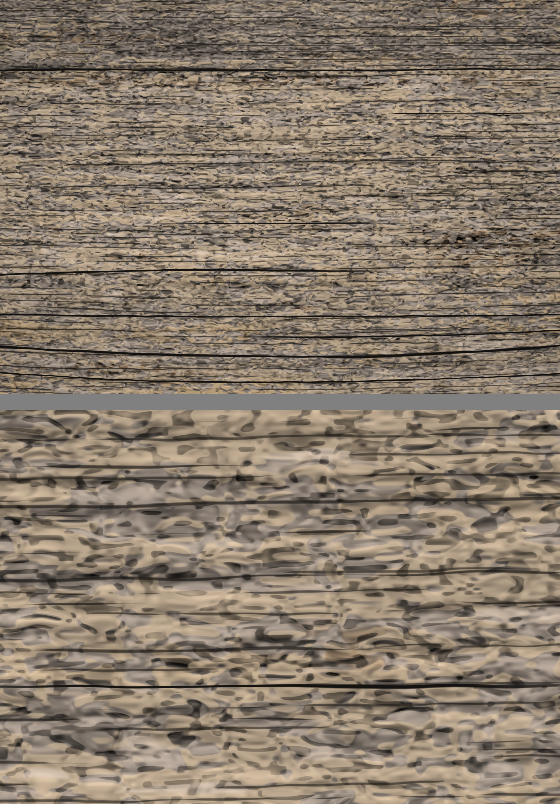
Top: the whole. Bottom: its middle third, enlarged.
Reproduce this texture procedurally as a Shadertoy shader.

```glsl
// Weathered wooden boards with flaking tan paint, seen straight on.
// Stretched, warped noise gives the fibres, pits and flakes; jittered rows
// hold broken fine grooves, and a loop of sagging curves draws long cracks.

const int CRACKS = 8;
// height, sag, start and end of each long crack
const vec4 CRACK_PATH[CRACKS] = vec4[](
    vec4(0.822, 0.000, -0.5, 2.0), vec4(0.302, -0.025, -0.5, 1.05),
    vec4(0.202, 0.016, -0.5, 2.0), vec4(0.121, 0.052, -0.5, 2.0),
    vec4(0.160, 0.030, 0.55, 2.0), vec4(0.052, 0.046, -0.5, 2.0),
    vec4(0.437, 0.008, 0.35, 1.1), vec4(0.715, 0.006, 0.80, 1.5));
const float CRACK_WIDTH[CRACKS] = float[](
    0.0027, 0.0026, 0.0021, 0.0036, 0.0019, 0.0021, 0.0017, 0.0013);

const vec3 PAINT_TINT = vec3(1.12, 1.00, 0.85);
const vec3 WOOD_TINT  = vec3(1.09, 1.00, 0.92);
const vec3 OCHRE_TINT = vec3(1.17, 1.00, 0.77);
const vec3 CRUMB_TINT = vec3(1.22, 1.00, 0.77);

float hash(vec2 p) {
    return fract(sin(dot(p, vec2(127.1, 311.7))) * 43758.5453);
}

float noise(vec2 p) {
    vec2 cell = floor(p);
    vec2 f = fract(p);
    f = f * f * (3.0 - 2.0 * f);
    float low = mix(hash(cell), hash(cell + vec2(1, 0)), f.x);
    float high = mix(hash(cell + vec2(0, 1)), hash(cell + vec2(1, 1)), f.x);
    return mix(low, high, f.y);
}

// Noise centred on zero, stretched by a frequency per axis
float fibre(vec2 p, vec2 freq, float seed) {
    return noise(p * freq + seed * vec2(17.3, 9.7)) - 0.5;
}

// Broken, tapering dark grooves, one in each jittered row, with a soft shadow
float grooves(vec2 p, float rows, float along, float width, float seed) {
    float row = floor(p.y * rows);
    vec2 lane = vec2(p.x + 5.0 * hash(vec2(row, seed)), row * 7.0);
    float height = 0.5 + 0.35 * (hash(vec2(seed, row)) - 0.5)
                 + 0.35 * fibre(lane, vec2(along, 1.0), seed)
                 + 0.14 * fibre(lane, vec2(along * 9.0, 1.0), seed + 2.0);
    float dist = abs(fract(p.y * rows) - height) / rows;
    float open = fibre(lane, vec2(along * 1.5, 1.0), seed + 4.0)
               + 0.5 * fibre(lane, vec2(along * 8.0, 1.0), seed + 6.0);
    float w = width * smoothstep(-0.05, 0.35, open);
    float line = 1.0 - smoothstep(w * 0.3, w + 0.0005, dist);
    float shadow = 0.25 * (1.0 - smoothstep(0.0, 0.25 / rows, dist));
    return max(line, shadow) * smoothstep(0.0, width * 0.4, w);
}

// Coverage of the paint flakes, ragged at the edges
float flakes(vec2 p, float bias) {
    float n = 0.32 * fibre(p, vec2(4.0, 48.0), 1.0)
            + 0.45 * fibre(p, vec2(26.0, 100.0), 2.0)
            + 0.45 * fibre(p, vec2(90.0, 190.0), 3.0);
    return smoothstep(-0.05, 0.05, n + bias);
}

// One long crack with wavering height, uneven width and tapered ends
float crack(vec2 p, vec4 path, float width, float seed) {
    float y = path.x + path.y * p.x * (p.x - 1.42);
    y += 0.006 * fibre(p, vec2(3.0, 0.0), seed) + 0.002 * fibre(p, vec2(22.0, 0.0), seed);
    float taper = smoothstep(path.z, path.z + 0.2, p.x)
                * (1.0 - smoothstep(path.w - 0.25, path.w, p.x));
    float w = width * (1.0 + 0.9 * fibre(p, vec2(9.0, 0.0), seed + 3.0));
    return taper * (1.0 - smoothstep(w * 0.45, w * 1.25, abs(p.y - y)));
}

void mainImage(out vec4 fragColor, in vec2 fragCoord) {
    vec2 p = fragCoord / iResolution.y;
    vec2 centred = fragCoord / iResolution.xy - 0.5;

    // Board zones: ridged strip on top, smoother bare wood at the bottom
    float top = smoothstep(0.818, 0.826, p.y);
    float bottom = 1.0 - smoothstep(0.20, 0.33, p.y);
    vec2 q = p;
    q.y += 0.016 * fibre(p, vec2(1.6, 3.0), 7.0) * (1.0 - 0.6 * top);
    q.y -= bottom * 0.03 * p.x * (p.x - 1.42);

    // Fine warp that breaks the grain out of straight cells
    vec2 g = q + vec2(0.020, 0.006) * vec2(fibre(q, vec2(45.0, 80.0), 8.0),
                                           fibre(q, vec2(38.0, 70.0), 9.0));

    // Long rows, fibres and grain
    float tone = 0.553 - 0.06 * top - 0.02 * bottom;
    tone += 0.05 * fibre(q, vec2(1.4, 9.0), 11.0);
    tone += 0.15 * fibre(q, vec2(0.8, 76.0), 12.0);
    tone += 0.11 * fibre(q, vec2(5.0, 70.0), 16.0);
    tone += 0.20 * fibre(g, vec2(18.0, 150.0), 13.0);
    tone += 0.27 * fibre(g, vec2(150.0, 270.0), 14.0);

    // Small sharp pits, denser on some rows
    float wear = fibre(q, vec2(4.0, 60.0), 17.0);
    float pits = smoothstep(0.08, 0.22, fibre(g, vec2(105.0, 220.0), 15.0) + 0.22 * wear);
    tone -= mix(0.21, 0.14, max(top, bottom)) * pits;

    // Paint flakes, lit from above
    float bias = 0.05 - 0.12 * top - 0.05 * bottom;
    float paint = flakes(g, bias);
    float relief = paint - flakes(g + vec2(0.0, 0.003), bias);
    tone += 0.08 * (paint - 0.5) + 0.08 * relief;
    float ochre = smoothstep(0.0, 0.3, fibre(q, vec2(3.0, 14.0), 21.0));
    vec3 paintTint = mix(PAINT_TINT, OCHRE_TINT, ochre * mix(0.2, 0.8, bottom));
    vec3 tint = mix(WOOD_TINT, paintTint, paint);

    // Pale worn patches
    float pale = smoothstep(0.24, 0.36, fibre(g, vec2(13.0, 70.0), 31.0)) * (1.0 - top);
    tone += 0.08 * pale;
    tint = mix(tint, WOOD_TINT, 0.7 * pale);

    // Brown crumbs in loose bands
    float band = smoothstep(0.25, 0.42, fibre(q, vec2(2.2, 18.0), 41.0));
    band = max(band, 0.9 * exp(-pow((p.y - 0.795) / 0.014, 2.0)));
    float crumbs = band * smoothstep(0.05, 0.18, fibre(g, vec2(65.0, 110.0), 42.0));
    tone -= 0.17 * crumbs * (1.0 - top);
    tint = mix(tint, CRUMB_TINT, 0.7 * crumbs);

    // Compress the highlights, then cut grooves and long cracks
    tone -= 0.45 * max(tone - 0.60, 0.0);
    float dark = 0.70 * grooves(q, 33.0, 1.8, 0.0020, 51.0);
    dark = max(dark, 0.60 * grooves(q, 61.0, 4.0, 0.0016, 72.0));
    dark = max(dark, 0.60 * top * grooves(q, 82.0, 1.2, 0.0018, 93.0));
    for (int i = 0; i < CRACKS; i++) {
        dark = max(dark, crack(p, CRACK_PATH[i], CRACK_WIDTH[i], float(i) + 61.0));
    }
    tone = mix(tone, 0.07, dark);

    // Soft darkening towards the corners
    tone *= 1.04 - 0.28 * dot(centred, centred);
    fragColor = vec4(clamp(tone, 0.04, 0.80) * tint, 1.0);
}
```
